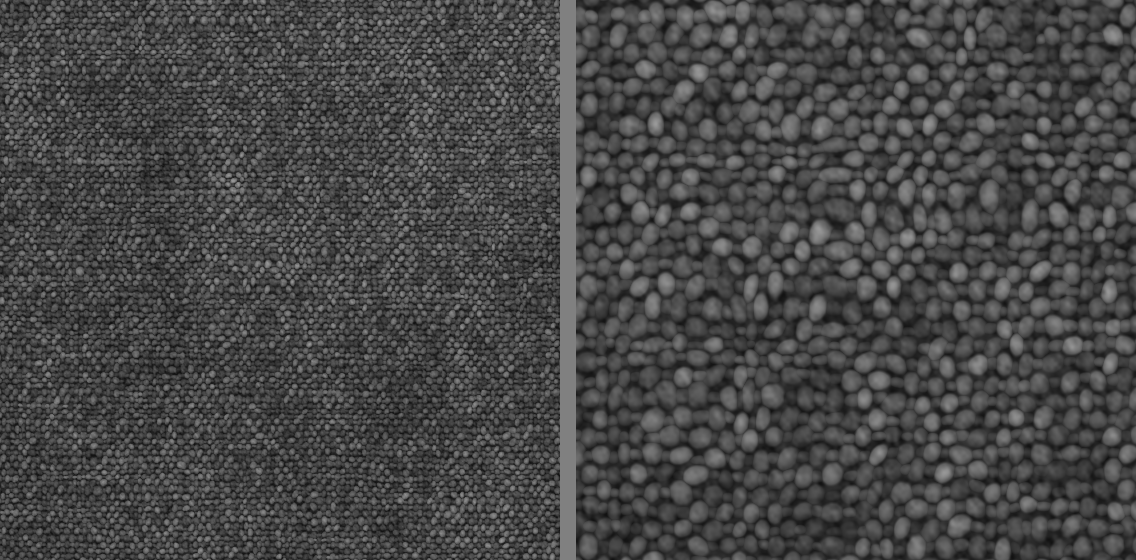
Left: the whole. Right: its middle third, enlarged.
This texture is drawn by a three.js fragment shader. Its source:

```glsl
varying vec2 vUv;

const vec2 THREADS = vec2(122.0, 92.0);
const float GAP_TONE = 0.145;
const float WARP_TONE = 0.395;
const float WEFT_TONE = 0.29;

float hash(vec2 p) {
  return fract(sin(dot(p, vec2(127.1, 311.7))) * 43758.5453);
}

float noise(vec2 p) {
  vec2 cell = floor(p);
  vec2 f = fract(p);
  f = f * f * (3.0 - 2.0 * f);
  float low = mix(hash(cell), hash(cell + vec2(1.0, 0.0)), f.x);
  float high = mix(hash(cell + vec2(0.0, 1.0)), hash(cell + vec2(1.0, 1.0)), f.x);
  return mix(low, high, f.y);
}

// Noise centred on zero
float signedNoise(vec2 p) {
  return noise(p) - 0.5;
}

mat2 rotation(float angle) {
  float c = cos(angle);
  float s = sin(angle);
  return mat2(c, -s, s, c);
}

// Rounded yarn bump: bright crown, dark soft rim
float yarnBump(vec2 offset, vec2 radius, float tone) {
  vec2 q = offset / radius;
  float d = length(q);
  float shade = tone * (1.0 - 0.5 * d * d + 0.1 * q.y - 0.05 * q.x);
  return mix(GAP_TONE, shade, 1.0 - smoothstep(0.72, 1.08, d));
}

// Uneven thread spacing and drift
vec2 bendThreads(vec2 uv) {
  vec2 p = uv * THREADS;
  p.x += 0.9 * signedNoise(uv * vec2(38.0, 9.0)) + 0.35 * signedNoise(uv * vec2(70.0, 60.0));
  p.y += 0.8 * signedNoise(uv * vec2(7.0, 36.0)) + 0.3 * signedNoise(uv * vec2(60.0, 50.0));
  return p;
}

// Tone of one crossing, with thread streaks and pale weft slubs
float crossingTone(vec2 cell, float isWarp) {
  float column = signedNoise(vec2(cell.x * 0.71, cell.y * 0.08 + 17.0));
  float row = signedNoise(vec2(cell.x * 0.05 + 31.0, cell.y * 0.83));
  float slub = smoothstep(0.78, 0.98, noise(vec2(cell.x * 0.07, cell.y * 1.37 + 53.0)));
  float grain = hash(cell + 7.3) - 0.5;
  float warp = WARP_TONE + 0.2 * grain + 0.09 * column + 0.04 * row;
  float weft = WEFT_TONE + 0.12 * grain + 0.07 * row + 0.16 * slub;
  return mix(weft, warp, isWarp);
}

// Plain weave: warp and weft bumps alternate like a checkerboard
float weave(vec2 p) {
  float tone = GAP_TONE;
  vec2 base = floor(p);
  for (int j = -1; j <= 1; j++) {
    for (int i = -1; i <= 1; i++) {
      vec2 cell = base + vec2(float(i), float(j));
      float isWarp = 1.0 - mod(cell.x + cell.y, 2.0);
      vec2 jitter = vec2(hash(cell + 1.7), hash(cell + 4.1)) - 0.5;
      vec2 offset = p - cell - 0.5 - jitter * vec2(0.32, 0.24);
      float tilt = isWarp * (0.2 + 0.9 * (hash(cell + 9.2) - 0.5));
      vec2 radius = mix(vec2(0.7, 0.36), vec2(0.82, 0.63), isWarp);
      radius *= 0.87 + 0.26 * vec2(hash(cell + 2.9), hash(cell + 6.5));
      float bump = yarnBump(rotation(tilt) * offset, radius, crossingTone(cell, isWarp));
      tone = max(tone, bump);
    }
  }
  return tone;
}

// Broad worn patches, slightly lighter toward the top
float wornPatches(vec2 uv) {
  float cloud = 0.11 * signedNoise(uv * 4.0 + 3.0) + 0.1 * signedNoise(uv * vec2(13.0, 11.0));
  float streak = 0.06 * signedNoise(uv * vec2(45.0, 5.0)) + 0.06 * signedNoise(uv * vec2(5.0, 60.0));
  return cloud + streak + 0.035 * smoothstep(0.65, 1.0, uv.y);
}

// Fine slanted fibres on the yarn
float fibres(vec2 uv) {
  vec2 slanted = rotation(0.6) * uv;
  return 0.12 * signedNoise(slanted * vec2(330.0, 190.0)) + 0.06 * signedNoise(uv * 420.0);
}

void main() {
  float tone = weave(bendThreads(vUv));
  tone *= 1.0 + 1.3 * wornPatches(vUv);
  tone += fibres(vUv);
  gl_FragColor = vec4(vec3(clamp(tone, 0.07, 0.66)), 1.0);
}
```
